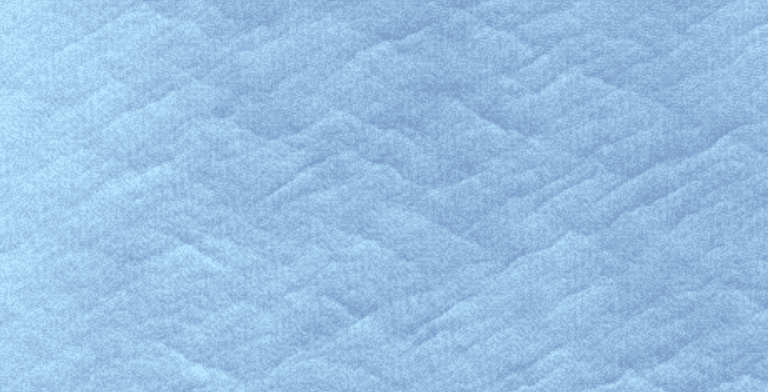
Give the GLSL for this texture, as a WebGL 1 fragment shader.

```glsl
precision highp float;
uniform vec2 u_resolution;

float hash(vec2 p) {
  return fract(sin(dot(p, vec2(127.1, 311.7))) * 43758.5453);
}

float valueNoise(vec2 p) {
  vec2 i = floor(p), f = fract(p);
  f = f * f * (3.0 - 2.0 * f);
  return mix(mix(hash(i), hash(i + vec2(1, 0)), f.x),
             mix(hash(i + vec2(0, 1)), hash(i + vec2(1, 1)), f.x), f.y);
}

// Scattered folds, one per cell: shadow above a crisp edge, light below it
float folds(vec2 p, float angle, vec2 cell, float bend, float seed) {
  float c = cos(angle), s = sin(angle);
  vec2 q = vec2(c * p.x + s * p.y, c * p.y - s * p.x) / cell;
  float edge = 0.006 / cell.y;
  float sum = 0.0;
  for (int j = -1; j <= 1; j++) {
    for (int i = -1; i <= 1; i++) {
      vec2 id = floor(q) + vec2(i, j);
      vec2 center = id + vec2(hash(id + seed), hash(id + seed + 37.3));
      vec2 d = q - center;
      float strength = mix(0.25, 1.0, hash(id + seed + 71.9));
      float y = d.y + bend * d.x * d.x;
      float side = 1.0 - 2.0 * smoothstep(-edge, edge, y);
      float fade = exp(-abs(y) * (y > 0.0 ? 4.5 : 5.0));
      float window = exp(-4.0 * d.x * d.x) * (1.0 - smoothstep(0.7, 1.0, abs(d.y)));
      sum += strength * side * fade * window;
    }
  }
  return sum;
}

void main() {
  vec2 p = gl_FragCoord.xy / u_resolution.y;

  // Gentle waviness of the cloth
  vec2 w = p + 0.007 * vec2(sin(p.y * 31.0 + 2.0 * sin(p.x * 13.0)),
                            sin(p.x * 37.0 + 2.0 * sin(p.y * 17.0)));
  w += 0.003 * sin(w.yx * 83.0 + 3.0 * sin(w * 41.0));

  // Patches where rising or falling folds dominate
  float patches = 0.5 + 0.5 * sin(p.x * 4.3 + 2.0 * sin(p.y * 3.7 + 1.0) + 0.6);
  float calm = mix(0.55, 1.0, smoothstep(0.0, 0.6, p.x));

  float relief = 0.32 * folds(w, 0.38, vec2(0.11, 0.045), 0.5, 3.0);
  relief += mix(0.28, 0.12, patches) * folds(w, -0.3, vec2(0.09, 0.045), 0.5, 19.0);
  relief += mix(0.28, 0.50, patches) * folds(w, 0.48, vec2(0.26, 0.10), 0.15, 43.0);
  relief += mix(0.42, 0.20, patches) * folds(w, -0.44, vec2(0.30, 0.13), 0.12, 61.0);

  // Broad light from the left, with soft uneven shading
  float light = 0.31 + 0.52 * exp(-p.x / 0.5);
  light -= 0.10 * exp(-3.0 * dot(p - vec2(1.25, 0.85), p - vec2(1.25, 0.85)));
  light += 0.12 * smoothstep(1.6, 2.0, p.x) * smoothstep(0.6, 1.0, p.y);
  light += 0.22 * (valueNoise(p * 3.5 + 8.0) - 0.5);
  light += 0.20 * (valueNoise(w * vec2(12.0, 18.0)) - 0.5);

  // Fine sparkling grain
  float grain = 0.62 * (valueNoise(p * 235.0) - 0.5);
  grain += 0.22 * (valueNoise(p * 105.0 + 50.0) - 0.5);

  float tone = clamp(light + calm * relief + grain + 0.03, -0.12, 1.12);
  vec3 shadowBlue = vec3(0.52, 0.66, 0.82);
  vec3 paleBlue = vec3(0.70, 0.875, 0.98);
  gl_FragColor = vec4(mix(shadowBlue, paleBlue, tone), 1.0);
}
```
